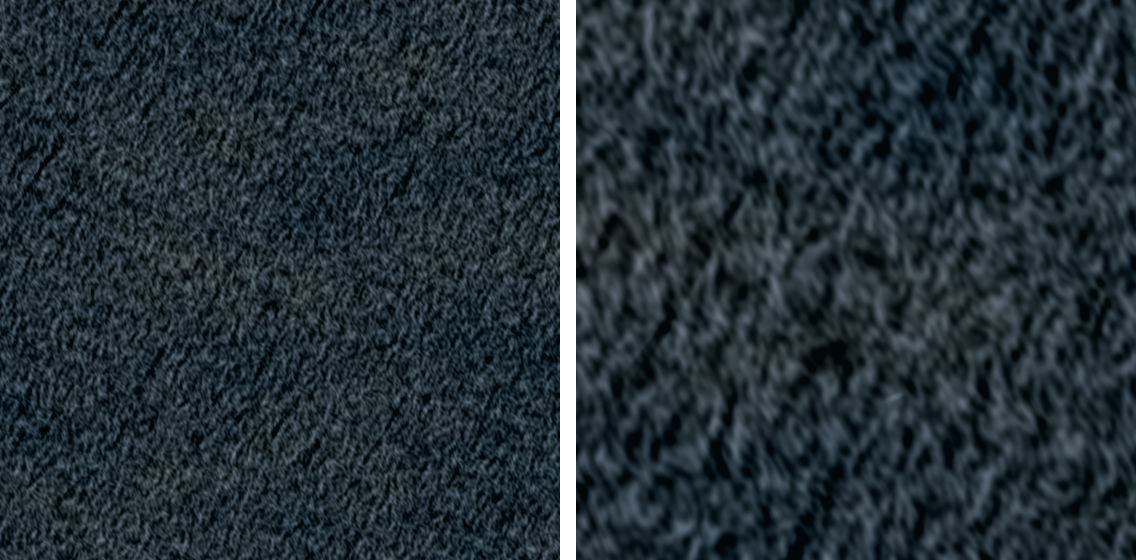
Left, the full canvas; right, a detail of the centre.
Write a Shadertoy shader that draws this texture.

```glsl
const vec3 MID_BLUE = vec3(0.124, 0.174, 0.204);   // average pile colour
const vec3 TONE_STEP = vec3(0.075, 0.078, 0.085);  // colour change per unit of tone
const vec3 WARM_SHIFT = vec3(0.006, 0.001, -0.004); // tint of the paler patches

const float GRAIN_ANGLE = 1.22;   // lean of the tufts, radians
const float FINE_ANGLE = 2.00;    // lean of the single fibres, against the tufts
const float CREASE_ANGLE = 1.02;  // lean of the partings in the pile

// Frequencies along and across the lean, in cells per canvas
const vec2 GRAIN_FREQ = vec2(48.0, 108.0);
const vec2 FINE_FREQ = vec2(105.0, 185.0);
const vec2 CREASE_FREQ = vec2(10.0, 68.0);
const vec2 PATCH_FREQ = vec2(3.0, 6.0);

const float GRAIN_AMOUNT = 0.76;
const float FINE_AMOUNT = 0.58;
const float PATCH_AMOUNT = 0.15;
const float STREAK_AMOUNT = 0.20;
const float CREASE_DEPTH = 1.05;
const float SWAY = 0.0012;        // broad bending of the pile
const float CURL = 0.0007;        // bending of the tufts
const float NOISE_SPREAD = 4.8;   // brings gradient noise to unit deviation

const int FLECKS = 9;
const float FLECK_LENGTH = 0.008;
const float FLECK_WIDTH = 0.0026;
const float FLECK_LIGHT = 1.8;

float hash(vec2 cell, uint seed) {
    uvec2 q = uvec2(ivec2(cell)) * uvec2(1597334673u, 3812015801u);
    uint h = (q.x ^ q.y ^ (seed * 668265263u)) * 1597334673u;
    h = (h ^ (h >> 15)) * 2246822519u;
    h ^= h >> 13;
    return float(h >> 8) / 16777216.0;
}

float cornerSlope(vec2 cell, vec2 offset, uint seed) {
    float angle = 6.28318 * hash(cell, seed);
    return dot(vec2(cos(angle), sin(angle)), offset);
}

// Gradient noise with a deviation of about one
float noise(vec2 p, uint seed) {
    vec2 i = floor(p), f = p - i;
    vec2 u = f * f * f * (f * (f * 6.0 - 15.0) + 10.0);
    vec2 e = vec2(1.0, 0.0);
    float low = mix(cornerSlope(i, f, seed),
                    cornerSlope(i + e.xy, f - e.xy, seed), u.x);
    float high = mix(cornerSlope(i + e.yx, f - e.yx, seed),
                     cornerSlope(i + e.xx, f - e.xx, seed), u.x);
    return NOISE_SPREAD * mix(low, high, u.y);
}

// Coordinates along and across a direction
vec2 align(vec2 p, float angle) {
    float c = cos(angle), s = sin(angle);
    return vec2(c * p.x + s * p.y, c * p.y - s * p.x);
}

vec2 bend(vec2 p, float freq, uint seed) {
    return vec2(noise(p * freq, seed), noise(p * freq, seed + 1u));
}

// Soft streaks with dark partings, stronger towards the top
float creases(vec2 p) {
    float line = noise(align(p, CREASE_ANGLE) * CREASE_FREQ, 11u);
    float region = noise(p * 6.0, 12u) + 1.2 * (p.y - 0.4);
    float parting = smoothstep(1.0, 2.2, line) * smoothstep(-1.5, 1.0, region);
    return STREAK_AMOUNT * line + CREASE_DEPTH * parting;
}

// A few pale stray fibres
float flecks(vec2 p, float aspect) {
    float light = 0.0;
    for (int k = 0; k < FLECKS; k++) {
        vec2 id = vec2(float(k), 7.0);
        vec2 centre = vec2(hash(id, 21u) * aspect, hash(id, 22u));
        vec2 d = align(p - centre, 0.4 + 1.6 * hash(id, 23u));
        float r = length(d / vec2(FLECK_LENGTH, FLECK_WIDTH));
        light += (1.0 - smoothstep(0.2, 1.2, r)) * (0.4 + 0.6 * hash(id, 24u));
    }
    return light;
}

void mainImage(out vec4 fragColor, in vec2 fragCoord) {
    vec2 p = fragCoord / iResolution.y;
    float aspect = iResolution.x / iResolution.y;

    // Pile bent by broad and small swirls
    vec2 swayed = p + SWAY * bend(p, 12.0, 1u);
    vec2 curled = swayed + CURL * bend(p, 38.0, 3u);

    // Tufts and fibres
    float tone = GRAIN_AMOUNT * noise(align(curled, GRAIN_ANGLE) * GRAIN_FREQ, 5u);
    tone += FINE_AMOUNT * noise(align(curled, FINE_ANGLE) * FINE_FREQ, 6u);

    // Brushed patches
    float brushed = 0.8 * noise(align(p, -0.25) * PATCH_FREQ, 7u)
                  + 0.5 * noise(p * PATCH_FREQ * 2.7, 8u);
    tone += PATCH_AMOUNT * brushed + 0.08;

    // Partings and stray fibres
    tone -= creases(swayed);
    tone += FLECK_LIGHT * flecks(curled, aspect);

    vec3 color = MID_BLUE + TONE_STEP * tone + WARM_SHIFT * brushed;
    fragColor = vec4(clamp(color, vec3(0.005, 0.025, 0.035), vec3(1.0)), 1.0);
}
```
